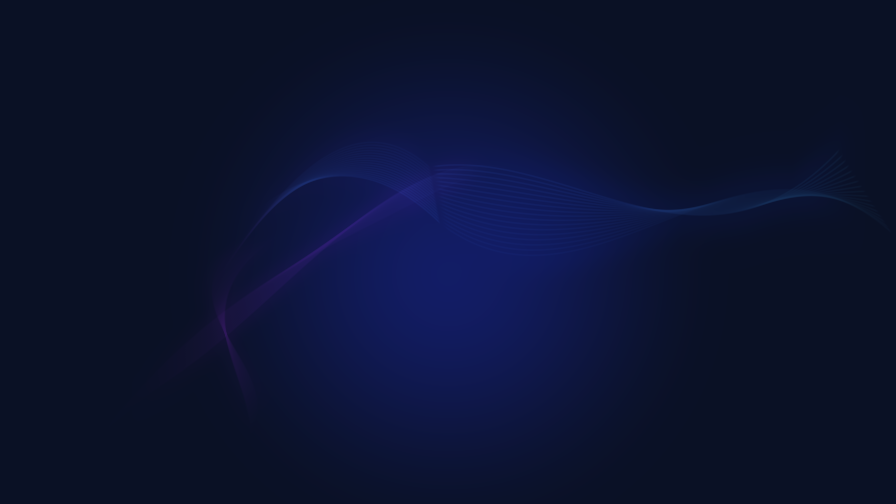
Write a Shadertoy shader that draws this background.

```glsl
// Dark navy backdrop with a blue central glow and faint ribbons of woven lines.
#define GLOW_CENTER vec2(0.89, 0.456)
#define GLOW_RADIUS 0.56
#define LINE_COUNT 17
#define LINE_WIDTH 0.0011
#define LINE_GAIN 0.30
#define NAVY vec3(0.040, 0.066, 0.147)
#define GLOW_BLUE vec3(0.032, 0.046, 0.250)
#define TEAL vec3(0.09, 0.27, 0.34)
#define AZURE vec3(0.10, 0.22, 0.42)
#define VIOLET vec3(0.27, 0.05, 0.36)

// Cubic Bezier height (x) and slope (y) at parameter u.
vec2 bezier(vec4 h, float u) {
    float v = 1.0 - u;
    float height = dot(h, vec4(v*v*v, 3.0*v*v*u, 3.0*v*u*u, u*u*u));
    vec3 delta = 3.0 * (h.yzw - h.xyz);
    return vec2(height, dot(delta, vec3(v*v, 2.0*v*u, u*u)));
}

// Fade in and out along a ribbon; fade holds the two end lengths.
float endFade(float u, vec2 fade) {
    return smoothstep(0.0, fade.x, u) * (1.0 - smoothstep(1.0 - fade.y, 1.0, u));
}

// Family of curves blended from edge A to edge B.
// span: start and end of each edge. Returns (lines, soft sheet).
vec2 ribbon(vec2 p, vec2 spanA, vec4 edgeA, vec2 spanB, vec4 edgeB,
            vec2 fade, float softness) {
    float pixel = 1.0 / iResolution.y;
    float lines = 0.0, low = 10.0, high = -10.0;
    for (int i = 0; i < LINE_COUNT; i++) {
        float t = float(i) / float(LINE_COUNT - 1);
        vec2 span = mix(spanA, spanB, t);
        float extent = span.y - span.x;
        float u = (p.x - span.x) / extent;
        vec2 curve = bezier(mix(edgeA, edgeB, t), clamp(u, 0.0, 1.0));
        float slope = curve.y / extent;
        float d = abs(p.y - curve.x) / sqrt(1.0 + slope * slope);
        float cover = 1.0 - smoothstep(0.0, LINE_WIDTH + pixel, d);
        lines += cover * endFade(u, fade) * mix(1.0, 0.45, t);
        low = min(low, curve.x);
        high = max(high, curve.x);
    }
    // Soft light that spills past the band
    float outside = max(max(low - p.y, p.y - high), 0.0) / softness;
    vec2 middle = 0.5 * (spanA + spanB);
    float along = (p.x - middle.x) / (middle.y - middle.x);
    float sheet = exp(-outside * outside) * endFade(along, vec2(0.35, 0.15));
    return vec2(1.0 - exp(-lines * LINE_GAIN), sheet);
}

void mainImage(out vec4 fragColor, in vec2 fragCoord) {
    vec2 p = fragCoord / iResolution.y;
    p.x += 0.5 * (16.0 / 9.0 - iResolution.x / iResolution.y);

    // Background and round glow
    float glow = 1.0 - smoothstep(0.0, GLOW_RADIUS, length(p - GLOW_CENTER));
    vec3 color = NAVY + GLOW_BLUE * glow;

    // Long wave reaching the right side
    vec2 wave = ribbon(p, vec2(0.856, 1.667), vec4(0.669, 0.709, 0.411, 0.704),
                       vec2(0.875, 1.771), vec4(0.556, 0.330, 0.810, 0.537),
                       vec2(0.02, 0.01), 0.045);
    vec3 waveColor = mix(AZURE, TEAL, smoothstep(1.2, 1.65, p.x));
    color += waveColor * wave.x * 0.50;
    color += vec3(0.002, 0.008, 0.050) * wave.y;

    // Arched mesh left of the centre
    vec2 arch = ribbon(p, vec2(0.498, 0.875), vec4(0.572, 0.680, 0.680, 0.556),
                       vec2(0.417, 0.856), vec4(0.421, 0.656, 0.802, 0.664),
                       vec2(0.35, 0.02), 0.030);
    vec3 archColor = mix(VIOLET * 0.6, AZURE, smoothstep(0.45, 0.62, p.x));
    color += archColor * arch.x * 0.50;
    color += vec3(0.008, 0.003, 0.022) * arch.y;

    // Violet sweep rising from the lower left
    vec2 sweep = ribbon(p, vec2(0.301, 1.040), vec4(0.225, 0.370, 0.750, 0.657),
                        vec2(0.208, 0.926), vec4(0.144, 0.450, 0.520, 0.653),
                        vec2(0.35, 0.35), 0.025);
    vec3 sweepColor = mix(VIOLET, AZURE, smoothstep(0.65, 0.95, p.x));
    color += sweepColor * sweep.x * 0.38;
    color += vec3(0.022, 0.001, 0.028) * sweep.y;

    // Upright violet strand, with the axes swapped
    vec2 strand = ribbon(p.yx, vec2(0.132, 0.549), vec4(0.498, 0.500, 0.335, 0.579),
                         vec2(0.160, 0.530), vec4(0.505, 0.550, 0.300, 0.500),
                         vec2(0.45, 0.50), 0.020);
    color += VIOLET * strand.x * 0.34;
    color += vec3(0.012, 0.000, 0.014) * strand.y;

    fragColor = vec4(color, 1.0);
}
```
